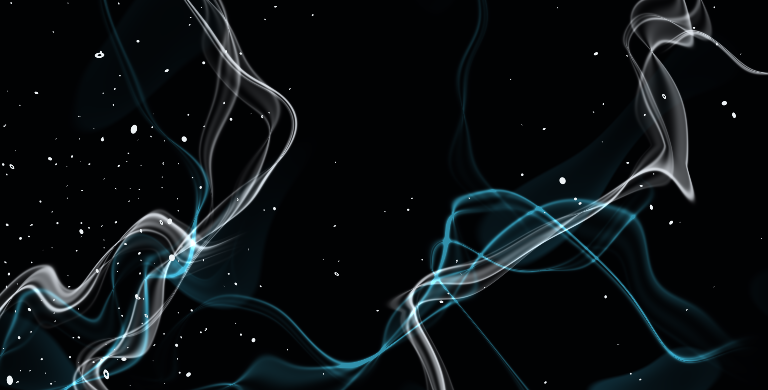
A WebGL 2 fragment shader for this background:

```glsl
#version 300 es
precision highp float;

uniform vec2 u_resolution;
out vec4 outColor;

#define BACKDROP vec3(0.005, 0.007, 0.013)
#define SILVER vec3(0.87, 0.89, 0.91)
#define TEAL vec3(0.15, 0.45, 0.53)
#define VEIL_TINT vec3(0.05, 0.16, 0.195)
#define CURL 0.41
#define SILVER_WIDTH 0.05
#define TEAL_WIDTH 0.075
#define SILVER_CONTRAST 3.2
#define TEAL_CONTRAST 2.6
#define DROP_DENSITY 0.21
#define DROP_SIZE 0.13

vec3 hash3(vec2 p) {
    vec3 q = fract(vec3(p.xyx) * vec3(0.1031, 0.1030, 0.0973));
    q += dot(q, q.yxz + 33.33);
    return fract((q.xxy + q.yzz) * q.zyx);
}

// Layered sines that bend space into smoke-like curls
vec2 curl(vec2 p, float seed) {
    float freq = 5.0, gain = CURL;
    for (int i = 0; i < 4; i++) {
        p += gain / freq * sin(freq * p.yx + seed + vec2(0.0, 1.9) * float(i + 1));
        freq *= 1.7;
        gain *= 0.88;
    }
    return p;
}

// Centre lines: 0-3 run upward (x from y), 4-6 run sideways (y from x)
float centreLine(int id, float t) {
    if (id == 0) return 0.36 + 0.26 * sin(2.7 * t) + 0.03 * sin(14.0 * t);
    if (id == 1) return 1.2 + 0.43 * smoothstep(0.3, 0.5, t)
                      + 0.12 * smoothstep(0.75, 1.0, t) + 0.03 * sin(16.0 * t);
    if (id == 2) return 0.18 + 0.26 * smoothstep(0.0, 0.55, t) - 0.1 * smoothstep(0.6, 1.0, t);
    if (id == 3) return 1.25 + 0.05 * sin(9.0 * t);
    if (id == 4) return 0.19 + 0.26 * t + 0.06 * sin(20.0 * t - 1.0);
    if (id == 6) return 1.78 - 0.46 * t + 0.02 * sin(25.0 * t);
    float hump = (t - 1.4) / 0.42;
    return 0.04 + 0.36 * exp(-hump * hump) + 0.025 * sin(11.0 * t);
}

// Translucent twisted sheet between two crossing edges
float ribbon(int id, vec2 p, float width, float soft, float seed) {
    vec2 st = id < 4 ? p.yx : p;
    float slope = (centreLine(id, st.x + 0.005) - centreLine(id, st.x - 0.005)) / 0.01;
    float across = (st.y - centreLine(id, st.x)) / sqrt(1.0 + slope * slope);
    float along = p.y + 0.75 * p.x;

    float edgeA = width * (0.75 * sin(7.0 * along + seed) + 0.3 * sin(17.0 * along + seed));
    float edgeB = width * sin(10.0 * along + 2.3 * seed + 1.0);
    float low = min(edgeA, edgeB), high = max(edgeA, edgeB), gap = high - low;
    float u = clamp((across - low) / (gap + 0.0001), 0.0, 1.0);
    float inside = smoothstep(-soft, soft, across - low) * smoothstep(-soft, soft, high - across);

    float sheen = 0.18 + 0.5 * u * u * u + 0.13 * sin(11.0 * u + 9.0 * along + seed);
    float body = inside * sheen * (0.35 + 1.0 / (1.0 + 45.0 * gap));
    vec2 rim = vec2(across - edgeA, across - edgeB) / (1.1 * soft);
    vec2 glow = exp(-rim * rim);
    float glint = 0.5 + 0.5 * sin(12.0 * along + seed * 3.0);
    return body + 0.45 * glow.x * (0.2 + glint) + 0.3 * glow.y * (1.2 - glint);
}

// Scattered droplets, some of them hollow, denser on the left
float droplets(vec2 p, float pixel) {
    float total = 0.0, cell = 0.1;
    float density = DROP_DENSITY * mix(1.0, 0.14, smoothstep(0.3, 0.9, p.x));
    density *= mix(1.15, 0.6, smoothstep(0.4, 0.9, p.y));
    for (int i = 0; i < 3; i++) {
        vec2 id = floor(p / cell) + 37.0 * float(i);
        vec3 place = hash3(id), form = hash3(id + 91.7);
        vec2 q = (fract(p / cell) - 0.25 - 0.5 * place.xy) * cell;
        float angle = 6.2832 * form.x;
        q = mat2(cos(angle), sin(angle), -sin(angle), cos(angle)) * q;
        float radius = cell * DROP_SIZE * mix(0.3, 1.0, form.y * form.y);
        float d = length(q * vec2(1.0, 1.0 + form.z)) - radius;
        if (form.z > 0.75) d = abs(d + 0.3 * radius) - 0.3 * radius;
        total += step(place.z, density) * (1.0 - smoothstep(-0.5 * pixel, 0.6 * pixel, d));
        cell *= 0.56;
    }
    return min(total, 1.0);
}

void main() {
    float pixel = 1.0 / u_resolution.y;
    vec2 p = gl_FragCoord.xy * pixel;
    vec2 silverSpace = curl(p, 0.6), tealSpace = curl(p, 3.1), veilSpace = curl(p, 5.2);
    float fine = max(0.0036, 0.9 * pixel);

    // Silver strands, two overlapping sheets each
    float leftFade = 1.0 - smoothstep(0.45, 0.65, p.x);
    float silver = 0.0;
    for (int i = 0; i < 2; i++) {
        float seed = 2.1 * float(i) + 0.8;
        float share = i == 0 ? 1.0 : 0.55;
        silver += share * ribbon(0, silverSpace, SILVER_WIDTH, fine, seed);
        silver += share * ribbon(1, silverSpace, SILVER_WIDTH * 1.2, fine, seed + 1.3);
        silver += share * leftFade * ribbon(4, silverSpace, SILVER_WIDTH, fine, seed + 2.6);
    }
    // Thin companions near the top
    silver += 0.6 * smoothstep(0.35, 0.65, p.y) * ribbon(0, veilSpace, SILVER_WIDTH * 0.7, fine, 5.0);
    silver += 0.8 * smoothstep(1.68, 1.78, p.x) * ribbon(6, tealSpace, SILVER_WIDTH * 0.7, fine, 2.0);

    // Teal sheets, softer and wider
    float sweepFade = smoothstep(0.3, 0.75, p.x) * (1.0 - smoothstep(1.7, 1.97, p.x));
    float teal = ribbon(2, tealSpace, TEAL_WIDTH * 0.8, 0.007, 1.7) * mix(1.0, 0.4, smoothstep(0.4, 0.7, p.y));
    teal += 0.4 * ribbon(3, tealSpace, TEAL_WIDTH * 0.5, 0.006, 4.0) * smoothstep(0.35, 0.6, p.y);
    teal += sweepFade * ribbon(5, tealSpace, TEAL_WIDTH, 0.007, 0.4);
    teal += 0.7 * sweepFade * ribbon(5, silverSpace, TEAL_WIDTH * 0.8, 0.006, 3.3);
    teal += 0.6 * (1.0 - smoothstep(0.4, 0.6, p.y)) * ribbon(1, veilSpace, TEAL_WIDTH * 0.8, 0.006, 1.1);
    teal += 0.6 * leftFade * ribbon(4, veilSpace, TEAL_WIDTH * 0.7, 0.006, 5.5);

    // Folded veils around the two clusters, crisp outside and dim inside
    float fold = sin(9.0 * veilSpace.x + 2.0 * sin(5.0 * veilSpace.y)) + sin(10.0 * veilSpace.y - 3.0 * veilSpace.x);
    vec2 offset = (p.xx - vec2(0.35, 1.5)) / vec2(0.3, 0.32);
    vec2 cluster = exp(-offset * offset);
    float veil = smoothstep(1.1, 1.3, fold) * (1.0 - 0.5 * smoothstep(1.25, 2.0, fold));
    veil *= (cluster.x + cluster.y) * mix(1.0, 0.2, smoothstep(0.25, 0.75, p.y));

    vec3 color = BACKDROP + VEIL_TINT * veil;
    color += TEAL * min(teal * (0.4 + TEAL_CONTRAST * teal), 1.25);
    color += SILVER * (1.0 - exp(-silver * (0.45 + SILVER_CONTRAST * silver)));
    color = mix(color, vec3(0.93, 0.95, 0.96), droplets(p, pixel));
    outColor = vec4(min(color, 1.0), 1.0);
}
```
